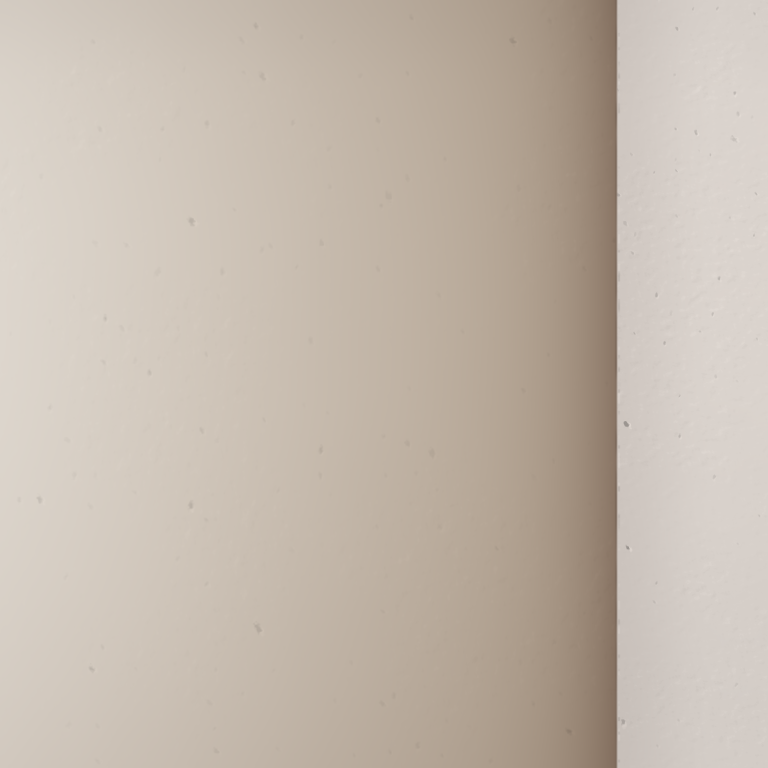
This texture is drawn by a WebGL 1 fragment shader. Its source:

```glsl
precision highp float;
// Two plaster walls meeting at a vertical corner: the left one falls from soft
// light into deep shade, the right one is pale. Ramps give the light, value
// noise lit from one side gives the relief, and hashed cells hold the pits.

uniform vec2 u_resolution;

const float CORNER_X = 0.803;
const float CORNER_SOFTNESS = 0.0022;
const float GLOW_Y = 0.64;
const float SHADE_POWER = 14.0;
const float LEFT_RELIEF = 0.034;
const float RIGHT_RELIEF = 0.046;
const vec2 LIGHT_STEP = vec2(-0.0018, 0.0015);
const vec3 LEFT_LIGHT = vec3(0.868, 0.840, 0.805);
const vec3 LEFT_MID = vec3(0.750, 0.698, 0.640);
const vec3 LEFT_DARK = vec3(0.535, 0.455, 0.392);
const vec3 RIGHT_NEAR = vec3(0.810, 0.778, 0.754);
const vec3 RIGHT_FAR = vec3(0.856, 0.828, 0.804);
const vec3 SEAM = vec3(0.360, 0.290, 0.240);

float hash(vec2 p) {
  return fract(sin(dot(p, vec2(127.1, 311.7))) * 43758.5453);
}

float noise(vec2 p) {
  vec2 cell = floor(p);
  vec2 f = fract(p);
  f = f * f * (3.0 - 2.0 * f);
  float low = mix(hash(cell), hash(cell + vec2(1.0, 0.0)), f.x);
  float high = mix(hash(cell + vec2(0.0, 1.0)), hash(cell + 1.0), f.x);
  return mix(low, high, f.y);
}

float fbm(vec2 p) {
  float sum = 0.0;
  float amplitude = 0.5;
  for (int i = 0; i < 4; i++) {
    sum += amplitude * noise(p);
    p = mat2(0.8, 0.6, -0.6, 0.8) * p * 2.05 + 7.3;
    amplitude *= 0.5;
  }
  return sum;
}

// Slope along the light direction; shallow slopes fade so only bumps remain.
float relief(vec2 p, vec2 scale) {
  float slope = fbm((p - LIGHT_STEP) * scale) - fbm((p + LIGHT_STEP) * scale);
  return slope * smoothstep(0.04, 0.26, abs(slope));
}

// Scattered hollows: dark core with a faint lit rim on the far side.
float pits(vec2 p, float cells, float chance, float radius, float blur) {
  vec2 id = floor(p * cells);
  vec2 center = 0.22 + 0.56 * vec2(hash(id + 3.1), hash(id + 8.7));
  vec2 d = (fract(p * cells) - center) / cells;
  float present = step(hash(id + 19.4), chance);
  float size = radius * mix(0.45, 1.0, hash(id + 27.2));
  float angle = mix(-0.9, 0.5, hash(id + 41.6));
  float c = cos(angle);
  float s = sin(angle);
  vec2 q = mat2(c, s, -s, c) * d * vec2(1.0, 0.62);
  q += (vec2(noise(p * 330.0), noise(p * 330.0 + 50.0)) - 0.5) * size * 0.9;
  float core = 1.0 - smoothstep(size - blur, size + blur, length(q));
  vec2 rimOffset = vec2(0.8, -0.8) * size;
  float rim = 1.0 - smoothstep(size - blur, size + blur, length(q - rimOffset));
  float strength = mix(0.25, 1.0, hash(id + 63.8));
  return present * strength * (core - 0.3 * rim * (1.0 - core));
}

vec3 leftWall(vec2 p) {
  // Broad light, then the steep shade beside the corner.
  float u = clamp(p.x / CORNER_X, 0.0, 1.0);
  vec3 color = mix(LEFT_LIGHT, LEFT_MID, pow(max(p.x, 0.0) / 0.53, 1.15));
  color = mix(color, LEFT_DARK, pow(u, SHADE_POWER));
  float dy = p.y - GLOW_Y;
  float falloff = dy * dy * (dy > 0.0 ? 0.30 : 0.16);
  color *= 1.0 - falloff * vec3(0.85, 1.0, 1.12);
  color *= 1.0 - 0.015 * smoothstep(0.88, 1.0, p.y);

  // Soft mottling, patchy trowel relief and blurred pits.
  color += 0.008 * (fbm(p * vec2(7.0, 4.0)) - 0.47);
  float patches = mix(0.15, 1.0, smoothstep(0.40, 0.75, noise(p * 7.0)));
  color += LEFT_RELIEF * patches * relief(p, vec2(80.0, 64.0));
  float marks = 0.11 * pits(p, 13.0, 0.17, 0.0038, 0.0024);
  marks += 0.05 * pits(p + 0.37, 27.0, 0.20, 0.0028, 0.0020);
  return color * (1.0 - marks);
}

vec3 rightWall(vec2 p, float pixel) {
  float away = p.x - CORNER_X;
  vec3 color = mix(RIGHT_NEAR, RIGHT_FAR, smoothstep(-0.01, 0.13, away));
  color *= mix(0.965, 1.0, smoothstep(0.0, 0.55, p.y));
  color *= 1.0 - 0.02 * smoothstep(0.85, 1.0, p.y);

  // Crisper grain and smaller, sharper pits, denser toward the top.
  color += 0.006 * (fbm(p * 16.0) - 0.47);
  float patches = mix(0.4, 1.0, smoothstep(0.35, 0.7, noise(p * 12.0)));
  color += RIGHT_RELIEF * patches * relief(p, vec2(105.0, 130.0));
  float blur = max(0.0011, 0.6 * pixel);
  float marks = 0.26 * pits(p + 0.11, 19.0, 0.09, 0.0028, blur);
  float density = mix(0.08, 0.24, smoothstep(0.4, 0.9, p.y));
  marks += 0.14 * pits(p + 0.53, 38.0, density, 0.0019, blur);
  return color * (1.0 - marks);
}

void main() {
  vec2 p = gl_FragCoord.xy / u_resolution;
  float pixel = 1.0 / min(u_resolution.x, u_resolution.y);

  // Straight, slightly soft corner with a faint seam of uneven depth.
  float edge = p.x - CORNER_X;
  float softness = max(CORNER_SOFTNESS, pixel);
  float blend = smoothstep(-softness, softness, edge);
  vec3 color = mix(leftWall(p), rightWall(p, pixel), blend);
  float seam = 1.0 - smoothstep(0.0, 0.0012 + pixel, abs(edge + 0.0008));
  float depth = mix(0.20, 0.45, noise(vec2(3.0, p.y * 40.0)));
  color = mix(color, SEAM, depth * seam);

  // Small chips and pale specks along the lip of the right wall.
  float lip = 1.0 - smoothstep(0.0, 0.0025, abs(edge - 0.0030));
  float specks = smoothstep(0.65, 0.95, noise(vec2(9.0, p.y * 130.0)));
  float chips = smoothstep(0.70, 0.95, noise(vec2(21.0, p.y * 110.0)));
  color += lip * (0.03 * specks - 0.07 * chips);
  gl_FragColor = vec4(clamp(color, 0.0, 1.0), 1.0);
}
```
